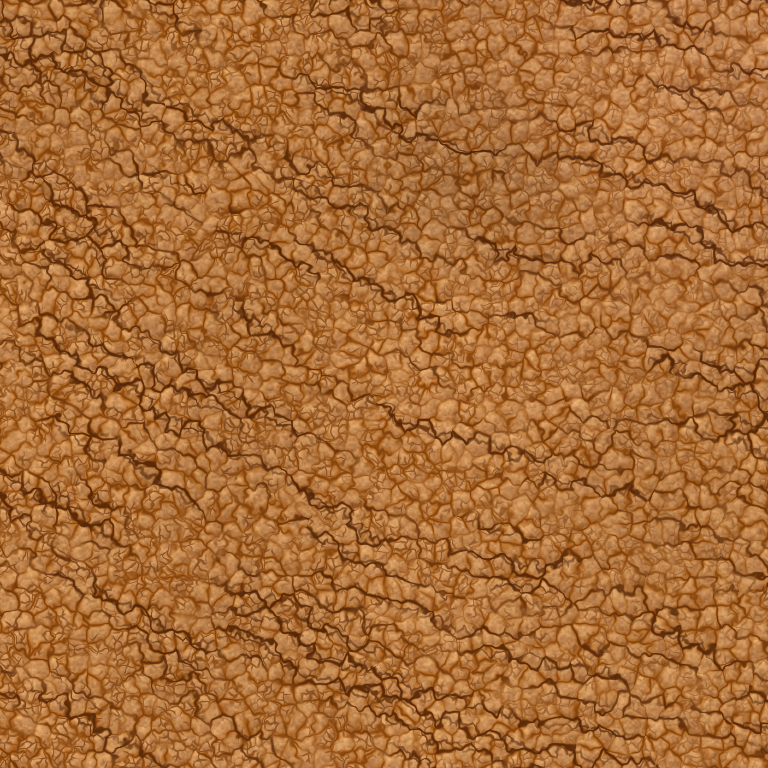
Give the GLSL for this texture, as a WebGL 1 fragment shader.

```glsl
precision highp float;
// Tan leather: pebbled grain, fine cracks, dyed grooves and thin creases falling to the right.
#define CELLS 44.0
#define CRACKS 92.0
#define CREASES 27.0
#define JITTER 0.9
#define DOME 0.42
#define LIGHT_DIR vec2(-0.45, 0.89)
#define TOP_LIGHT vec3(0.86, 0.64, 0.41)
#define TOP_DARK vec3(0.59, 0.37, 0.20)
#define DYE vec3(0.66, 0.36, 0.07)
#define GROOVE vec3(0.47, 0.24, 0.06)
#define CREASE vec3(0.31, 0.14, 0.03)

uniform vec2 u_resolution;

float hash(vec2 p) { return fract(sin(dot(p, vec2(127.1, 311.7))) * 43758.5); }
vec2 hash2(vec2 p) { return vec2(hash(p), hash(p + 57.3)); }

float noise(vec2 p) {
  vec2 i = floor(p), f = fract(p);
  f = f * f * (3.0 - 2.0 * f);
  return mix(mix(hash(i), hash(i + vec2(1.0, 0.0)), f.x),
             mix(hash(i + vec2(0.0, 1.0)), hash(i + 1.0), f.x), f.y);
}
vec2 noise2(vec2 p) { return vec2(noise(p), noise(p + 31.0)) - 0.5; }

float fbm(vec2 p) {
  float sum = 0.0, gain = 0.5;
  for (int i = 0; i < 3; i++) {
    sum += gain * noise(p);
    p = mat2(1.6, 1.2, -1.2, 1.6) * p + 7.1;
    gain *= 0.55;
  }
  return sum;
}

// Coordinate across the creases: steep at the left, flatter at the right.
float across(vec2 p) { return p.y + 0.64 * p.x - 0.22 * p.x * p.x; }

float creaseBand(vec2 p) {
  float bend = 0.08 * noise(p * 3.5) + 0.03 * noise(p * 12.0 + 3.7);
  return floor((across(p) + bend) * CREASES);
}

vec2 seed(vec2 cell) { return cell + 0.5 + JITTER * (hash2(cell) - 0.5); }

// xy: offset from the cell centre, z: distance to its border,
// w: distance to a border that separates two crease bands.
vec4 grain(vec2 p, float scale) {
  vec2 q = p * scale, home = floor(q), nearest = home, offset = vec2(0.0);
  float best = 9.0, border = 1.0, crease = 1.0;
  for (int y = -1; y <= 1; y++) {
    for (int x = -1; x <= 1; x++) {
      vec2 cell = home + vec2(float(x), float(y));
      vec2 d = q - seed(cell);
      if (dot(d, d) < best) {
        best = dot(d, d);
        nearest = cell;
        offset = d;
      }
    }
  }
  vec2 centre = seed(nearest);
  float band = creaseBand(centre / scale);
  for (int y = -1; y <= 1; y++) {
    for (int x = -1; x <= 1; x++) {
      if (x == 0 && y == 0) continue;
      vec2 other = seed(nearest + vec2(float(x), float(y)));
      float d = dot(0.5 * (centre + other) - q, normalize(other - centre));
      border = min(border, d);
      if (creaseBand(other / scale) != band) crease = min(crease, d);
    }
  }
  return vec4(offset, border, crease);
}

void main() {
  vec2 p = gl_FragCoord.xy / u_resolution.y;
  float smoothSide = smoothstep(0.3, 1.0, p.x);

  // Ragged pebbles, crossed by a finer net of cracks
  vec2 ragged = 0.008 * noise2(p * 130.0) + 0.012 * noise2(p * 28.0 + 9.0);
  vec4 pebble = grain(p + ragged, CELLS);
  vec4 crack = grain(p + 0.7 * ragged + 0.003 * noise2(p * 210.0), CRACKS);

  // Lit tops with fine, gritty mottling
  float broad = fbm(p * 3.5 + 2.0) - 0.5;
  float tone = 0.60 + 0.2 * broad + 0.6 * (fbm(p * 120.0) - 0.5);
  tone += 0.42 * (noise(p * 290.0) - 0.5);
  tone += DOME * dot(pebble.xy + 0.45 * crack.xy, LIGHT_DIR);
  vec3 color = mix(TOP_DARK, TOP_LIGHT, clamp(tone, -0.1, 1.15));

  // Broken cracks
  float broken = smoothstep(0.35, 0.7, noise(p * 65.0 + 5.0));
  float line = 1.0 - smoothstep(0.02, 0.20, crack.z);
  color = mix(color, GROOVE, line * broken * mix(0.75, 0.4, smoothSide));

  // Dyed grooves between the pebbles, deep in places
  float depth = smoothstep(0.25, 0.75, noise(p * 60.0 + 80.0));
  float halo = 1.0 - smoothstep(0.03, 0.25, pebble.z);
  float groove = 1.0 - smoothstep(0.0, 0.11, pebble.z);
  color = mix(color, DYE, halo * mix(0.3, 0.85, depth));
  color = mix(color, GROOVE, groove * mix(0.3, 0.85, depth));

  // Long thin creases, some along pebbles and some along cracks
  float run = noise(vec2(p.x * 9.0, across(p) * 26.0) + 12.0);
  float strength = smoothstep(0.1, 0.75, run);
  float cut = 1.0 - smoothstep(0.02, 0.14, pebble.w);
  float hairline = 1.0 - smoothstep(0.03, 0.26, crack.w);
  color = mix(color, CREASE, 0.85 * cut * strength);
  color = mix(color, CREASE, 0.6 * hairline * smoothstep(0.35, 0.8, run));

  // Slightly uneven wear and a soft dark patch
  float patchDist = length((p - vec2(0.60, 0.76)) * vec2(1.0, 1.4));
  color *= 1.03 + 0.06 * broad - 0.08 * (1.0 - smoothstep(0.0, 0.25, patchDist));
  color.b += 0.02 * smoothSide * smoothstep(0.3, 1.0, p.y);
  gl_FragColor = vec4(clamp(color, 0.0, 1.0), 1.0);
}
```
